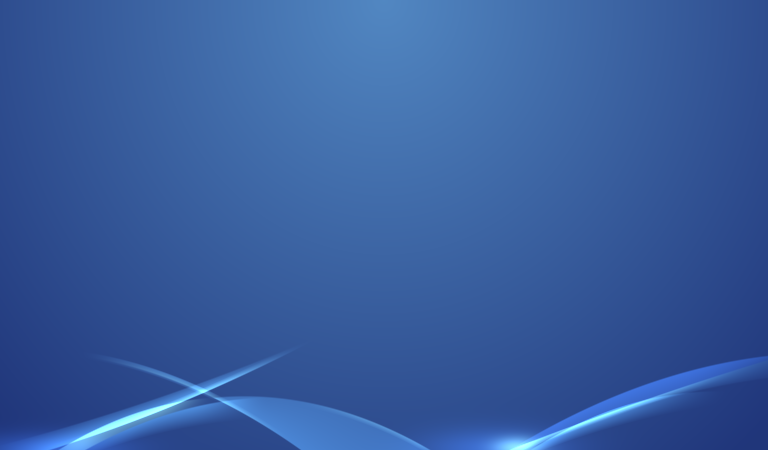
Reproduce this background procedurally as a WebGL 2 fragment shader.

```glsl
#version 300 es
precision highp float;
// Blue backdrop lit from the top, with translucent light ribbons along the bottom.
uniform vec2 u_resolution;
out vec4 fragColor;

const float ASPECT = 1.7067;
const vec3 SKY_LIGHT = vec3(0.32, 0.53, 0.76);
const vec3 SKY_DARK = vec3(0.125, 0.21, 0.48);
const vec3 ICE = vec3(0.36, 0.55, 0.42);
const vec3 AZURE = vec3(0.14, 0.28, 0.34);
const vec3 COBALT = vec3(0.08, 0.17, 0.32);

// Height at x of the parabola through three points.
float arc(float x, vec2 a, vec2 b, vec2 c) {
  float slope = (b.y - a.y) / (b.x - a.x);
  float nextSlope = (c.y - b.y) / (c.x - b.x);
  float bend = (nextSlope - slope) / (c.x - a.x);
  return a.y + (x - a.x) * (slope + bend * (x - b.x));
}

// Rises over the span in.x..in.y and falls over out.x..out.y.
float fade(float x, vec2 rise, vec2 fall) {
  return smoothstep(rise.x, rise.y, x) * (1.0 - smoothstep(fall.x, fall.y, x));
}

// Band between two heights, with its own strength at the low and high edge.
float ribbon(float y, float low, float high, float lowLight, float highLight, float soft) {
  float across = clamp((y - low) / max(high - low, 0.001), 0.0, 1.0);
  float mask = smoothstep(-soft, soft, y - low) * smoothstep(-soft, soft, high - y);
  return mask * mix(lowLight, highLight, across);
}

// Soft elliptical spot of light.
float glow(vec2 p, vec2 center, vec2 size) {
  vec2 d = (p - center) / size;
  return exp(-dot(d, d));
}

vec3 backdrop(vec2 p) {
  float d = length(vec2(p.x - 0.5 * ASPECT, 0.9 * (1.0 - p.y)));
  return mix(SKY_LIGHT, SKY_DARK, clamp(d / 1.2, 0.0, 1.0));
}

// Crossing strands and the broad arch on the left.
vec3 leftRibbons(vec2 p, float soft) {
  float x = p.x;
  float risingLow = arc(x, vec2(0.11, 0.0), vec2(0.40, 0.105), vec2(0.69, 0.24));
  float risingHigh = arc(x, vec2(0.0, 0.01), vec2(0.29, 0.095), vec2(0.69, 0.245));
  float bandLow = arc(x, vec2(0.19, 0.0), vec2(0.36, 0.075), vec2(0.56, 0.115));
  float bandHigh = arc(x, vec2(0.13, 0.0), vec2(0.27, 0.07), vec2(0.44, 0.113));
  float arch = arc(x, vec2(0.40, 0.105), vec2(0.60, 0.117), vec2(0.956, 0.0));
  float falling = arc(x, vec2(0.19, 0.207), vec2(0.40, 0.149), vec2(0.64, 0.02));
  float veilLow = arc(x, vec2(0.2, -0.01), vec2(0.45, 0.055), vec2(0.7, 0.07));

  vec3 light = AZURE * ribbon(p.y, risingLow, risingHigh, 1.3, 0.35, soft)
    * fade(x, vec2(-0.05, 0.25), vec2(0.42, 0.70));
  light += ICE * ribbon(p.y, risingLow, risingLow + 0.012, 0.6, 0.0, soft)
    * fade(x, vec2(0.08, 0.38), vec2(0.42, 0.66));
  light += ICE * ribbon(p.y, bandLow, bandHigh, 0.45, 0.85, soft)
    * fade(x, vec2(0.08, 0.2), vec2(0.34, 0.48));
  light += AZURE * ribbon(p.y, veilLow, min(bandLow, arch), 0.0, 1.0, soft)
    * fade(x, vec2(0.15, 0.3), vec2(0.42, 0.60));
  light += AZURE * ribbon(p.y, falling, arch, 0.85, 0.5, soft)
    * fade(x, vec2(0.45, 0.47), vec2(0.92, 1.0));
  light += ICE * ribbon(p.y, falling, falling + 0.012, 0.4, 0.0, soft)
    * fade(x, vec2(0.18, 0.44), vec2(0.47, 0.66));
  light += AZURE * ribbon(p.y, falling - 0.004, falling + 0.01, 0.3, 0.6, soft)
    * fade(x, vec2(0.17, 0.42), vec2(0.44, 0.50));
  light += ICE * 0.3 * ribbon(p.y, arch - 0.012, arch, 0.0, 1.0, soft)
    * fade(x, vec2(0.65, 0.85), vec2(0.93, 1.0));
  return light + COBALT * glow(p, vec2(0.12, 0.0), vec2(0.16, 0.035));
}

// Strands that fan out toward the right edge.
vec3 rightRibbons(vec2 p, float soft) {
  float x = p.x;
  float sweepHigh = arc(x, vec2(1.133, 0.0), vec2(1.378, 0.124), vec2(1.707, 0.209));
  float sweepLow = arc(x, vec2(1.133, 0.0), vec2(1.36, 0.085), vec2(1.707, 0.2));
  float innerLow = arc(x, vec2(1.17, 0.0), vec2(1.4, 0.09), vec2(1.707, 0.16));
  float strandHigh = arc(x, vec2(1.18, 0.0), vec2(1.378, 0.095), vec2(1.6, 0.13));
  float strandLow = arc(x, vec2(1.21, 0.0), vec2(1.4, 0.06), vec2(1.64, 0.105));

  vec3 light = COBALT * ribbon(p.y, sweepLow, sweepHigh, 0.8, 1.1, soft)
    * fade(x, vec2(1.1, 1.25), vec2(1.5, 1.95));
  light += AZURE * ribbon(p.y, innerLow, sweepLow, 0.15, 0.95, soft)
    * fade(x, vec2(1.1, 1.2), vec2(1.45, 1.9));
  light += ICE * ribbon(p.y, sweepLow - 0.012, sweepLow, 0.1, 0.6, soft)
    * fade(x, vec2(1.1, 1.18), vec2(1.3, 1.65));
  light += AZURE * ribbon(p.y, strandLow, strandHigh, 0.0, 1.3, soft)
    * fade(x, vec2(1.15, 1.24), vec2(1.32, 1.62));
  light += COBALT * 0.9 * glow(p, vec2(1.1, 0.0), vec2(0.16, 0.045));
  return light + ICE * 0.9 * glow(p, vec2(1.15, 0.005), vec2(0.05, 0.022));
}

void main() {
  vec2 p = gl_FragCoord.xy / u_resolution * vec2(ASPECT, 1.0);
  float soft = max(0.0025, 0.8 / u_resolution.y);
  vec3 color = backdrop(p) + leftRibbons(p, soft) + rightRibbons(p, soft);
  fragColor = vec4(min(color, 1.0), 1.0);
}
```
